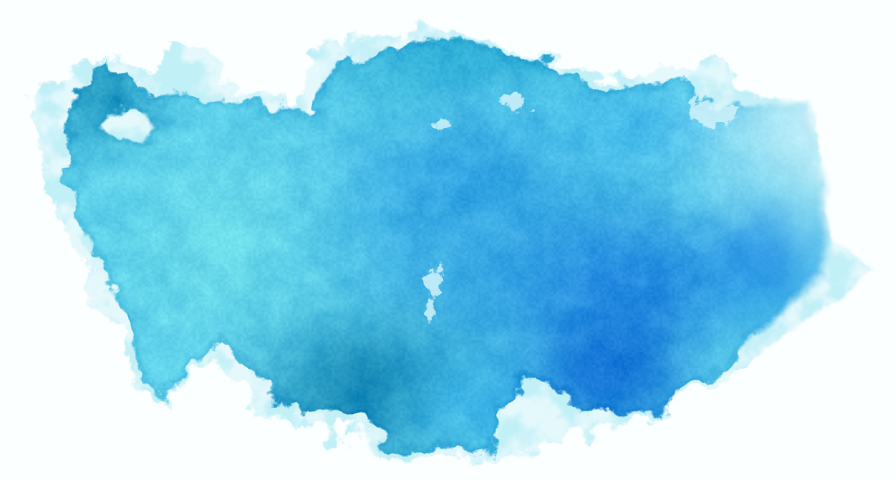
Write a Shadertoy shader that draws this background.

```glsl
// A torn-edged watercolour wash in cyan and blue on white paper.
// Two coarse outlines (pigment and its pale bleed) are roughened by noise,
// then filled with soft elliptical washes, specks and paper grain.

float hash(vec2 p) {
    vec3 q = fract(vec3(p.xyx) * 0.1031);
    q += dot(q, q.yzx + 33.33);
    return fract((q.x + q.y) * q.z);
}

float noise(vec2 p) {
    vec2 i = floor(p), f = fract(p);
    f = f * f * (3.0 - 2.0 * f);
    return mix(mix(hash(i), hash(i + vec2(1, 0)), f.x),
               mix(hash(i + vec2(0, 1)), hash(i + vec2(1, 1)), f.x), f.y);
}

float fbm(vec2 p) {
    float sum = 0.0, amp = 0.5;
    for (int i = 0; i < 5; i++) {
        sum += amp * noise(p);
        p = mat2(1.6, 1.2, -1.2, 1.6) * p + 7.3;
        amp *= 0.5;
    }
    return sum;
}

// Signed distance to a closed outline, negative inside
float outline(vec2 p, vec2 v[24]) {
    float d = 9.0, side = 1.0;
    for (int i = 0, j = 23; i < 24; j = i, i++) {
        vec2 e = v[j] - v[i], w = p - v[i];
        vec2 b = w - e * clamp(dot(w, e) / dot(e, e), 0.0, 1.0);
        d = min(d, dot(b, b));
        bvec3 c = bvec3(p.y >= v[i].y, p.y < v[j].y, e.x * w.y > e.y * w.x);
        if (all(c) || all(not(c))) side = -side;
    }
    return side * sqrt(d);
}

float blob(vec2 p, vec2 centre, vec2 radius) {
    vec2 q = (p - centre) / radius;
    return exp(-dot(q, q));
}

void wash(inout vec3 paint, vec2 p, vec2 centre, vec2 radius, vec3 tint) {
    paint = mix(paint, tint, blob(p, centre, radius));
}

void mainImage(out vec4 fragColor, in vec2 fragCoord) {
    vec2 p = fragCoord / iResolution.xy * vec2(1.87, 1.0);
    float soft = 1.2 / iResolution.y;

    vec2 pigmentEdge[24] = vec2[24](
        vec2(.146, .81), vec2(.23, .87), vec2(.30, .80), vec2(.365, .825),
        vec2(.46, .79), vec2(.67, .79), vec2(.71, .88), vec2(.975, .91),
        vec2(1.13, .88), vec2(1.23, .825), vec2(1.41, .84), vec2(1.47, .78),
        vec2(1.68, .78), vec2(1.72, .61), vec2(1.72, .43), vec2(1.40, .155),
        vec2(1.22, .14), vec2(1.10, .20), vec2(1.02, .055), vec2(.83, .08),
        vec2(.585, .17), vec2(.47, .295), vec2(.335, .16), vec2(.146, .635));
    vec2 bleedEdge[24] = vec2[24](
        vec2(.06, .79), vec2(.18, .87), vec2(.33, .88), vec2(.365, .93),
        vec2(.49, .81), vec2(.63, .80), vec2(.66, .89), vec2(.74, .93),
        vec2(.925, .93), vec2(1.14, .885), vec2(1.265, .84), vec2(1.485, .885),
        vec2(1.56, .81), vec2(1.70, .78), vec2(1.73, .51), vec2(1.825, .44),
        vec2(1.56, .245), vec2(1.39, .15), vec2(1.03, .04), vec2(.83, .06),
        vec2(.535, .15), vec2(.45, .24), vec2(.32, .15), vec2(.09, .635));

    // Ragged edges, calmer along the right-hand side
    float rough = mix(1.0, 0.3, smoothstep(1.45, 1.7, p.x));
    vec2 jitter = vec2(fbm(p * 16.0), fbm(p * 16.0 + 40.0)) - 0.48;
    vec2 q = p + 0.09 * rough * jitter;
    float crumbs = fbm(p * 45.0 + 11.0);
    float pigmentD = outline(q, pigmentEdge) + 0.03 * rough * (crumbs - 0.48);
    float bleedD = outline(q, bleedEdge) + 0.045 * rough * (crumbs - 0.5);
    pigmentD = max(pigmentD, 0.032 - length((q - vec2(.28, .745)) * vec2(.6, 1)));

    // Washes of colour
    vec2 s = p + 0.1 * (vec2(fbm(p * 5.0), fbm(p * 5.0 + 20.0)) - 0.48);
    vec3 paint = vec3(.36, .81, .92);
    wash(paint, s, vec2(.48, .50), vec2(.24, .20), vec3(.42, .86, .92));
    wash(paint, s, vec2(.20, .80), vec2(.11, .09), vec3(.15, .62, .77));
    wash(paint, s, vec2(.98, .88), vec2(.26, .09), vec3(.20, .70, .85));
    wash(paint, s, vec2(.98, .60), vec2(.25, .17), vec3(.20, .65, .89));
    wash(paint, s, vec2(1.12, .42), vec2(.26, .17), vec3(.21, .65, .89));
    wash(paint, s, vec2(1.36, .74), vec2(.20, .10), vec3(.26, .73, .92));
    wash(paint, s, vec2(.77, .19), vec2(.19, .14), vec3(.08, .53, .71));
    wash(paint, s, vec2(1.02, .15), vec2(.16, .11), vec3(.25, .72, .91));
    wash(paint, s, vec2(1.58, .44), vec2(.17, .11), vec3(.15, .59, .90));
    wash(paint, s, vec2(1.30, .40), vec2(.18, .15), vec3(.14, .55, .88));
    wash(paint, s, vec2(1.28, .22), vec2(.15, .13), vec3(.07, .45, .84));
    wash(paint, s, vec2(1.72, .72), vec2(.20, .19), vec3(.77, .94, .98));

    // Granulation, paper tooth and a darker drying rim
    float depth = 1.0 - smoothstep(1.4, 1.7, p.x) * 0.6;
    paint += depth * (0.22 * (fbm(p * 24.0) - 0.48) + 0.08 * (noise(p * 190.0) - 0.5))
           * vec3(.7, .6, .3);
    paint -= vec3(.08, .07, .04) * rough * smoothstep(-0.025, 0.0, pigmentD);

    // Dry specks left unpainted
    float dry = blob(p, vec2(.905, .39), vec2(.035, .08));
    dry = max(dry, blob(p, vec2(.92, .74), vec2(.05, .018)));
    dry = max(dry, 0.9 * blob(p, vec2(1.08, .79), vec2(.07, .06)));
    dry = max(dry, 1.2 * blob(p, vec2(1.49, .76), vec2(.07, .05)));
    float speck = smoothstep(0.60, 0.66, dry * 0.42 + fbm(p * 38.0 + 5.0) * 0.62);

    // Layers: paper, pale bleed, pigment
    vec3 paper = vec3(.99, 1.0, 1.0), pale = vec3(.76, .94, .97);
    float patches = 0.4 + 0.6 * smoothstep(0.3, 0.62, fbm(p * 20.0 + 3.0));
    float bleed = smoothstep(soft + 0.003, -soft - 0.003, bleedD);
    vec3 color = mix(paper, pale, bleed * patches);
    float feather = soft + 0.002 + 0.014 * smoothstep(1.5, 1.7, p.x);
    float cover = smoothstep(feather, -feather, pigmentD);
    color = mix(color, mix(paint, vec3(.82, .95, .98), speck * 0.85), cover);
    fragColor = vec4(clamp(color, 0.0, 1.0), 1.0);
}
```
